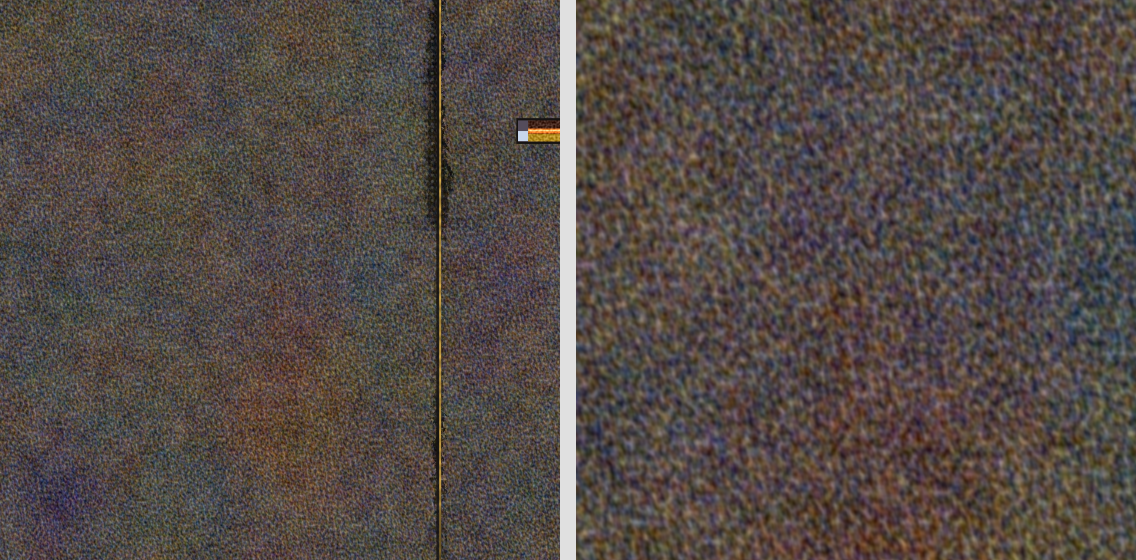
Left, the full canvas; right, a detail of the centre.
A WebGL 2 fragment shader for this texture:

```glsl
#version 300 es
precision highp float;
// Dark woven cloth: fine multicoloured flecks over soft rust, blue and olive
// patches, crossed by a pale vertical seam with a ragged shadow and a small
// striped tab. Flecks and patches are gradient noise at several scales.

uniform vec2 u_resolution;
out vec4 fragColor;

const vec3 CLOTH = vec3(0.314, 0.284, 0.266);
const vec3 WARM_AXIS = vec3(0.095, 0.050, -0.125); // ochre against blue
const vec3 RED_AXIS = vec3(0.065, -0.035, -0.015); // rust against green
const vec3 SHADOW = vec3(0.085, 0.075, 0.07);
const vec3 THREAD = vec3(0.76, 0.61, 0.27);
const vec2 FLECK_FREQ = vec2(215.0, 170.0);        // flecks are taller than wide
const float FLECK_SLANT = 0.16;
const float FLECK_CONTRAST = 0.19;
const float FINE_CONTRAST = 0.12;
const float CLUMP_CONTRAST = 0.055;
const float CLUMP_FREQ = 24.0;
const float PATCH_FREQ = 5.0;
const float SEAM_X = 0.786;
const float SEAM_HALF = 0.0018;
const vec2 TAB_CENTER = vec2(0.975, 0.766);
const vec2 TAB_HALF = vec2(0.053, 0.023);

uint mixBits(uint h) {
  h ^= h >> 16; h *= 0x7feb352du;
  h ^= h >> 15; h *= 0x846ca68bu;
  return h ^ (h >> 16);
}

vec2 gradientAt(ivec2 cell, uint seed) {
  uint h = mixBits(uint(cell.x) + mixBits(uint(cell.y) + mixBits(seed)));
  float angle = float(h >> 8) * (6.2831853 / 16777216.0);
  return vec2(cos(angle), sin(angle));
}

// Gradient noise, roughly -0.7 to 0.7.
float noise(vec2 p, uint seed) {
  ivec2 i = ivec2(floor(p));
  vec2 f = fract(p);
  vec2 w = f * f * f * (f * (f * 6.0 - 15.0) + 10.0);
  float a = dot(gradientAt(i, seed), f);
  float b = dot(gradientAt(i + ivec2(1, 0), seed), f - vec2(1, 0));
  float c = dot(gradientAt(i + ivec2(0, 1), seed), f - vec2(0, 1));
  float d = dot(gradientAt(i + ivec2(1, 1), seed), f - vec2(1, 1));
  return mix(mix(a, b, w.x), mix(c, d, w.x), w.y);
}

float fbm(vec2 p, uint seed) {
  float sum = 0.0, amp = 1.0;
  for (uint k = 0u; k < 4u; k++) {
    sum += amp * noise(p, seed + k);
    p = p * 2.1 + 7.3;
    amp *= 0.75;
  }
  return sum;
}

float spot(vec2 p, vec2 center, vec2 radius) {
  vec2 d = (p - center) / radius;
  return exp(-dot(d, d));
}

// Coverage of the band |d| < halfWidth, smoothed over one pixel.
float band(float d, float halfWidth, float px) {
  return clamp((halfWidth - abs(d)) / px + 0.5, 0.0, 1.0);
}

vec3 cloth(vec2 p) {
  vec2 q = vec2(p.x + FLECK_SLANT * p.y, p.y) * FLECK_FREQ;
  float light = noise(q, 11u);
  float fine = noise(q * 1.65 + 3.7, 12u);
  float warm = noise(q * 0.85 + 9.1, 13u) + 0.5 * noise(q * 0.4, 14u);
  float red = noise(q * 0.8 + 5.3, 15u) + 0.5 * noise(q * 0.35, 16u);

  // Broad patches, with a rust area and a blue corner.
  float rust = spot(p, vec2(0.53, 0.26), vec2(0.12, 0.19));
  float blue = spot(p, vec2(0.10, 0.12), vec2(0.09, 0.07));
  float patchWarm = 0.50 * fbm(p * PATCH_FREQ, 21u) + 0.28 * rust - 0.45 * blue;
  float patchRed = 0.55 * fbm(p * PATCH_FREQ + 4.0, 31u) + 0.45 * rust;
  float patchLight = 0.5 * fbm(p * PATCH_FREQ * 1.3, 41u) - 0.6 * blue;
  float clump = fbm(p * CLUMP_FREQ, 45u);

  float tone = FLECK_CONTRAST * light + FINE_CONTRAST * fine;
  tone += 0.16 * max(light, 0.0) * max(light, 0.0);
  tone += CLUMP_CONTRAST * (clump + patchLight);
  vec3 color = CLOTH + tone;
  color += WARM_AXIS * (warm + 0.7 * patchWarm);
  return color + RED_AXIS * (red + patchRed);
}

vec3 addSeam(vec3 color, vec2 p, float px) {
  float x = p.x - SEAM_X;
  float ragged = 0.014 * fbm(p * vec2(70.0, 45.0), 51u);
  // Shadow spreads widest along the upper left side.
  float upper = smoothstep(0.54, 0.66, p.y);
  float lower = spot(p, vec2(p.x, 0.21), vec2(1.0, 0.09));
  float reach = 0.007 + 0.020 * upper * (1.0 - 0.5 * smoothstep(0.86, 1.0, p.y)) + 0.005 * lower;
  float side = x < 0.0 ? reach : 0.006 + 0.012 * spot(p, vec2(p.x, 0.67), vec2(1.0, 0.07));
  float shade = 1.0 - smoothstep(side * 0.5, side * 1.3, abs(x) + ragged);
  color = mix(color, SHADOW + 0.4 * (color - CLOTH), shade * (0.4 + 0.5 * max(upper, lower)));
  // Small stitches show inside the wide shadow.
  vec2 stitch = (fract(vec2(x, p.y) * vec2(105.0, 88.0)) - 0.5) / vec2(105.0, 88.0);
  float dots = 1.0 - smoothstep(0.0012, 0.0012 + 1.5 * px, length(stitch));
  color += 0.14 * dots * shade * upper * step(x, -0.006);
  color = mix(color, SHADOW, 0.8 * band(x + 0.0045, 0.0022, px));
  float wear = 0.92 + 0.4 * noise(p * vec2(1.0, 95.0), 61u) - 0.3 * (1.0 - smoothstep(0.03, 0.14, p.y));
  return mix(color, THREAD * wear, band(x, SEAM_HALF, px));
}

vec3 addTab(vec3 color, vec2 p, float px) {
  vec2 d = p - TAB_CENTER;
  float outer = band(d.x, TAB_HALF.x, px) * band(d.y, TAB_HALF.y, px);
  float inner = band(d.x, TAB_HALF.x - 0.003, px) * band(d.y, TAB_HALF.y - 0.004, px);
  vec3 bars = mix(vec3(0.27, 0.15, 0.11), vec3(0.70, 0.55, 0.13), band(d.y + 0.012, 0.007, px));
  bars = mix(bars, vec3(0.95, 0.47, 0.13), band(d.y, 0.0045, px));
  bars = mix(bars, vec3(1.0, 0.86, 0.52), band(d.y - 0.001, 0.0014, px));
  bars += 0.25 * noise(p * 240.0, 71u);
  vec3 endCap = mix(vec3(0.33, 0.30, 0.36), vec3(0.78, 0.84, 0.92), band(d.y + 0.009, 0.009, px));
  bars = mix(bars, endCap, band(d.x + TAB_HALF.x - 0.011, 0.010, px));
  return mix(color, mix(SHADOW, bars, inner), outer);
}

void main() {
  vec2 p = gl_FragCoord.xy / u_resolution;
  float px = 1.0 / min(u_resolution.x, u_resolution.y);
  vec3 color = addSeam(cloth(p), p, px);
  color = addTab(color, p, px);
  fragColor = vec4(clamp(color, 0.0, 1.0), 1.0);
}
```
